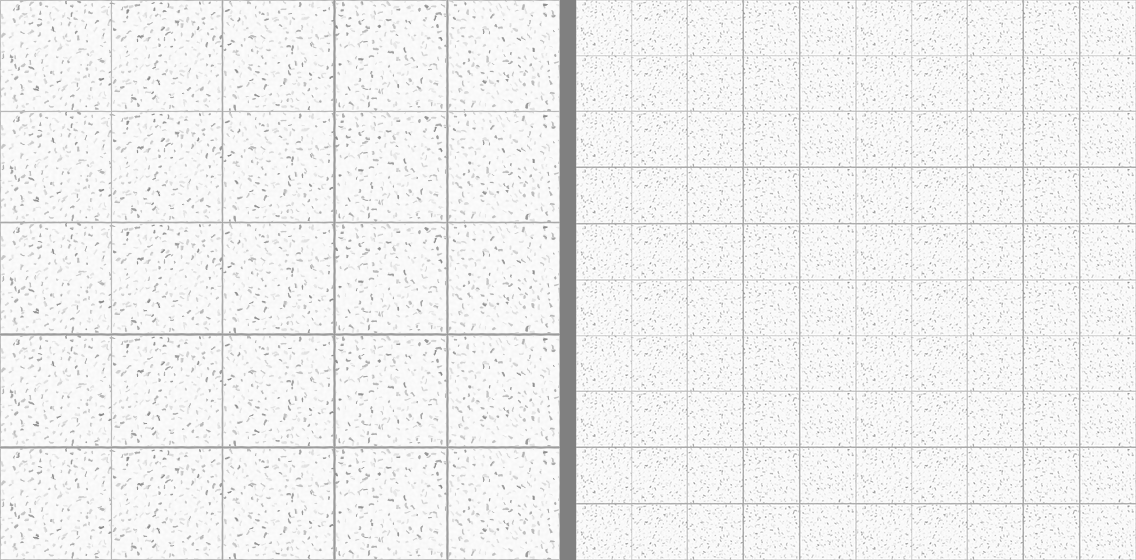
Left, the tile; right, the same tile 2 across and 2 down.
A Shadertoy shader for this texture:

```glsl
const float TILES = 5.0;            // repeats across and down
const float CELLS = 15.0;           // speck cells along one tile
const float BASE_TONE = 0.978;      // panel white
const float GRAIN = 0.022;          // faint mottling of the panel
const float SOFTNESS = 0.0013;      // edge blur, in canvas widths
const vec2 SEAM_HALF_WIDTH = vec2(0.0010, 0.0021);  // thinnest, thickest
const vec2 SEAM_INK = vec2(0.27, 0.38);             // lightest, darkest
const float SEAM_WOBBLE = 0.0007;
const float SEAM_PEAK = 3.4;        // seam index where the width is greatest
const float SEAM_DRIFT = 0.003;     // uneven spacing of the seams
const vec2 SPECK_INK = vec2(0.07, 0.43);            // faintest, darkest
const vec2 SPECK_HALF_LENGTH = vec2(0.04, 0.27);    // in cells
const vec2 SPECK_RADIUS = vec2(0.08, 0.15);         // in cells
const float SPECK_DENSITY = 0.92;
const float SPECK_BEND = 0.20;
const float SPECK_LEAN = 0.75;      // mean slant, in radians
const float SPECK_SPREAD = 2.5;     // range of slants, in radians
const float PI = 3.14159265;

vec3 hash3(vec2 p) {
    vec3 q = fract(p.xyx * vec3(0.1031, 0.1030, 0.0973));
    q += dot(q, q.yxz + 33.33);
    return fract((q.xxy + q.yzz) * q.zyx);
}

float cornerSlope(vec2 corner, vec2 offset, vec2 period) {
    float angle = 2.0 * PI * hash3(mod(corner, period) + 7.0).x;
    return dot(vec2(cos(angle), sin(angle)), offset);
}

// Gradient noise that wraps after period lattice steps
float gradientNoise(vec2 p, vec2 period) {
    vec2 i = floor(p), f = p - i;
    vec2 u = f * f * f * (f * (f * 6.0 - 15.0) + 10.0);
    vec2 e = vec2(1.0, 0.0);
    return mix(mix(cornerSlope(i, f, period), cornerSlope(i + e, f - e, period), u.x),
               mix(cornerSlope(i + e.yx, f - e.yx, period),
                   cornerSlope(i + 1.0, f - 1.0, period), u.x), u.y);
}

float capsule(vec2 p, vec2 axis, float halfLength) {
    float along = clamp(dot(p, axis), -halfLength, halfLength);
    return length(p - axis * along);
}

// Short slanted fissures: each column has its own set, repeated in every row
float speckInk(vec2 q, float soft) {
    vec2 period = vec2(TILES, 1.0) * CELLS;
    vec2 p = q * TILES * CELLS;
    vec2 home = floor(p);
    float blur = soft * TILES * CELLS;
    p += SPECK_BEND * vec2(gradientNoise(p * 2.0, period * 2.0),
                           gradientNoise(p * 2.0 + 5.0, period * 2.0));
    float ink = 0.0;
    for (int y = -1; y <= 1; y++)
    for (int x = -1; x <= 1; x++) {
        vec2 cell = home + vec2(x, y);
        vec2 id = mod(cell, period);
        vec3 place = hash3(id + 31.0);
        vec3 shape = hash3(id + 157.0);
        float presence = step(hash3(id + 263.0).x, SPECK_DENSITY);
        float lean = SPECK_LEAN * sign(floor(id.x / CELLS) - 1.5);
        float angle = lean + SPECK_SPREAD * (place.z - 0.5);
        vec2 axis = vec2(cos(angle), sin(angle));
        float halfLength = mix(SPECK_HALF_LENGTH.x, SPECK_HALF_LENGTH.y, shape.x);
        float radius = mix(SPECK_RADIUS.x, SPECK_RADIUS.y, shape.y);
        float d = capsule(p - cell - place.xy, axis, halfLength);
        float cover = 1.0 - smoothstep(radius - blur, radius + blur, d);
        float strength = mix(SPECK_INK.x, SPECK_INK.y, shape.z * shape.z);
        ink = max(ink, presence * cover * strength);
    }
    return ink;
}

// Seams whose width and darkness vary from line to line
float seamInk(vec2 q, float soft) {
    vec2 period = vec2(TILES, 1.0) * CELLS;
    float wobble = SEAM_WOBBLE * gradientNoise(q * TILES * CELLS, period);
    vec2 line = floor(q * TILES + 0.5);
    vec2 d = abs(q - line / TILES + wobble);
    vec2 weight = 0.5 + 0.5 * cos(2.0 * PI * (line - SEAM_PEAK) / TILES);
    vec2 halfWidth = mix(SEAM_HALF_WIDTH.xx, SEAM_HALF_WIDTH.yy, weight);
    vec2 cover = 1.0 - smoothstep(halfWidth - soft, halfWidth + soft, d);
    vec2 ink = cover * mix(SEAM_INK.xx, SEAM_INK.yy, weight);
    return max(ink.x, ink.y);
}

void mainImage(out vec4 fragColor, in vec2 fragCoord) {
    vec2 uv = fragCoord / iResolution.xy;
    float soft = max(SOFTNESS, 0.7 / min(iResolution.x, iResolution.y));

    // Count rows from the top and drift the seams slightly
    vec2 q = vec2(uv.x, 1.0 - uv.y);
    vec2 bow = sin(PI * q);
    q += SEAM_DRIFT * bow * bow;

    // Mottled panel, then specks and seams
    vec2 grainPeriod = vec2(TILES, 1.0) * CELLS * 2.0;
    float grain = gradientNoise(q * TILES * CELLS * 2.0, grainPeriod);
    float tone = BASE_TONE + GRAIN * grain;
    tone -= max(speckInk(q, soft), seamInk(q, soft));
    fragColor = vec4(vec3(clamp(tone, 0.0, 1.0)), 1.0);
}
```
